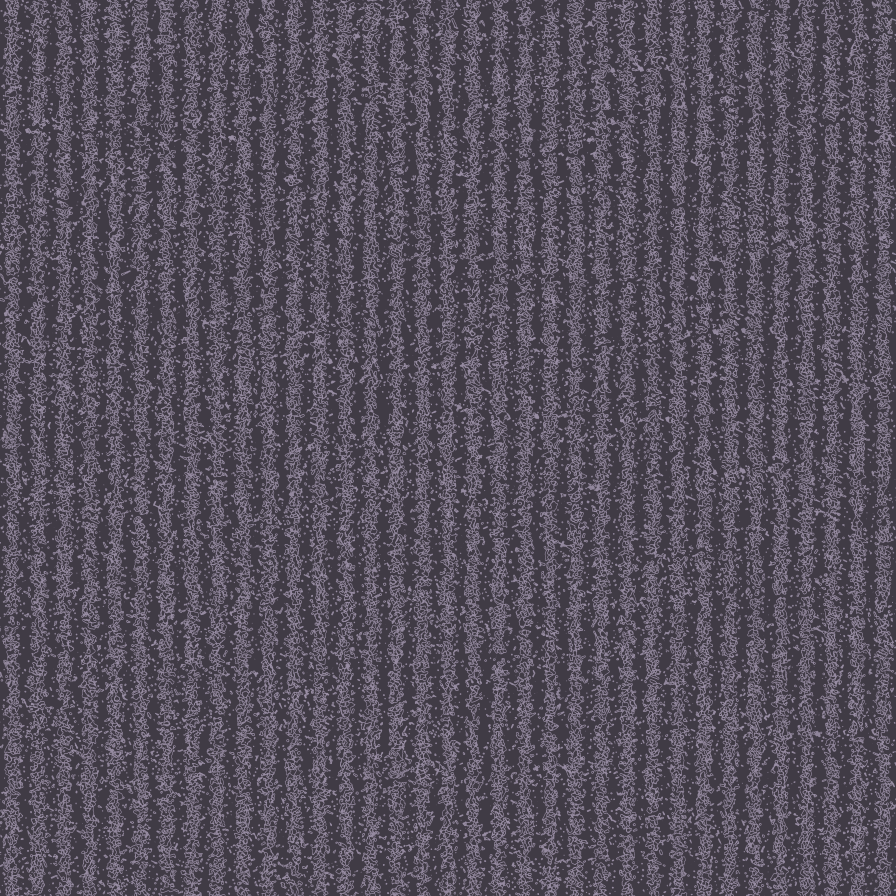
Reproduce this texture procedurally as a Shadertoy shader.

```glsl
// Dark woven cloth with 35 vertical stripes of fine, tangled pale thread.
// Two turned layers of value noise give thin contour lines; the contour level
// rises away from each stripe axis, so tangles break into rings and flecks.

const float STRIPES = 35.0;
const float CURL_FREQUENCY = 340.0;
const float WEAR_FREQUENCY = 90.0;
const float CORE_LEVEL = 0.50;
const float GAP_LEVEL = 0.91;
const float THREAD_HALF_WIDTH = 0.15; // in noise cells
const float THREAD_SOFTNESS = 0.04;
const float MIN_SLOPE = 0.25;
const int LAYERS = 2;
const int SAMPLES = 4;

const vec3 CLOTH_COLOR = vec3(0.250, 0.230, 0.270);
const vec3 THREAD_COLOR = vec3(0.610, 0.565, 0.655);

float hash(vec2 p) {
    return fract(sin(dot(p, vec2(127.1, 311.7))) * 43758.5453);
}

mat2 rotation(float angle) {
    float c = cos(angle), s = sin(angle);
    return mat2(c, s, -s, c);
}

// Value noise: x holds the value in 0..1, yz its gradient
vec3 noiseWithSlope(vec2 p) {
    vec2 cell = floor(p);
    vec2 f = fract(p);
    vec2 blend = f * f * (3.0 - 2.0 * f);
    vec2 blendSlope = 6.0 * f * (1.0 - f);
    float a = hash(cell);
    float b = hash(cell + vec2(1.0, 0.0));
    float c = hash(cell + vec2(0.0, 1.0));
    float d = hash(cell + vec2(1.0));
    float twist = a - b - c + d;
    float value = a + (b - a) * blend.x + (c - a) * blend.y + twist * blend.x * blend.y;
    vec2 slope = blendSlope * (vec2(b - a, c - a) + twist * blend.yx);
    return vec3(value, slope);
}

// 0 on a stripe axis, 1 midway between two stripes
float stripeDistance(float x, float count) {
    return abs(fract(x * count) - 0.5) * 2.0;
}

// Line of nearly even width along one contour of the noise
float contourLine(vec3 noise, float level, float halfWidth, float softness) {
    float offset = abs(noise.x - level) / max(length(noise.yz), MIN_SLOPE);
    return 1.0 - smoothstep(halfWidth - softness, halfWidth + softness, offset);
}

// Thread coverage at a point of the canvas
float threadMask(vec2 uv) {
    float away = smoothstep(0.0, 0.9, stripeDistance(uv.x, STRIPES));
    float level = mix(CORE_LEVEL, GAP_LEVEL, away);
    float mask = 0.0;
    for (int k = 0; k < LAYERS; k++) {
        float id = float(k);
        vec2 p = rotation(0.45 + id * 0.7) * uv * CURL_FREQUENCY + id * 37.3;
        float line = contourLine(noiseWithSlope(p), level, THREAD_HALF_WIDTH, THREAD_SOFTNESS);
        mask = max(mask, line);
    }
    return mask;
}

void mainImage(out vec4 fragColor, in vec2 fragCoord) {
    // Average a grid of samples, since threads can be thinner than a pixel
    float coverage = 0.0;
    for (int j = 0; j < SAMPLES; j++) {
        for (int i = 0; i < SAMPLES; i++) {
            vec2 shift = (vec2(i, j) + 0.5) / float(SAMPLES) - 0.5;
            coverage += threadMask((fragCoord + shift) / iResolution.xy);
        }
    }
    coverage /= float(SAMPLES * SAMPLES);

    // Slight uneven fading along the threads
    vec2 uv = fragCoord / iResolution.xy;
    float wear = mix(0.85, 1.0, noiseWithSlope(uv * WEAR_FREQUENCY + 17.0).x);

    fragColor = vec4(mix(CLOTH_COLOR, THREAD_COLOR, coverage * wear), 1.0);
}
```
